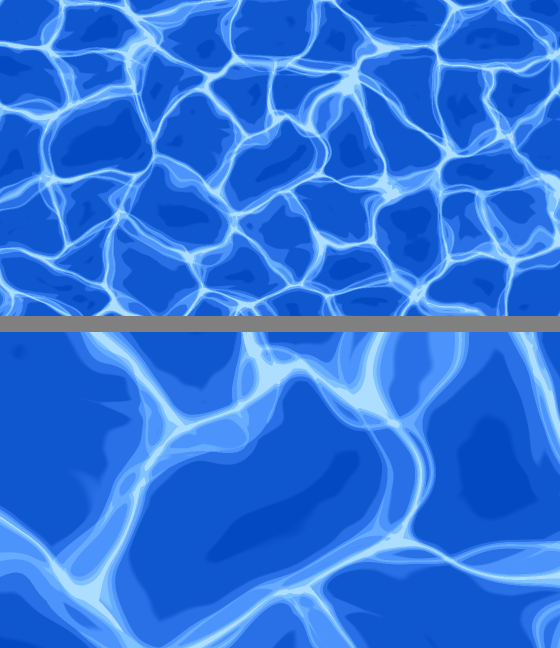
Top, the full canvas; bottom, a detail of the centre.
Reproduce this texture procedurally as a Shadertoy shader.

```glsl
// Sunlit pool water: posterised caustic ribbons woven over deep blue cells.

const float CELLS_PER_HEIGHT = 4.8;
const int TONES = 7;
const vec3 PALETTE[TONES] = vec3[TONES](
    vec3(0.01, 0.29, 0.76), vec3(0.06, 0.34, 0.81), vec3(0.16, 0.44, 0.90),
    vec3(0.30, 0.58, 0.99), vec3(0.40, 0.67, 1.00), vec3(0.50, 0.76, 1.00),
    vec3(0.68, 0.87, 1.00));

vec2 hash2(vec2 p) {
    vec3 q = fract(p.xyx * vec3(0.1031, 0.1030, 0.0973));
    q += dot(q, q.yzx + 33.33);
    return fract((q.xx + q.yz) * q.zy);
}

// Two independent channels of smooth value noise, 0 to 1.
vec2 noise2(vec2 p) {
    vec2 i = floor(p), f = fract(p);
    f = f * f * (3.0 - 2.0 * f);
    return mix(mix(hash2(i), hash2(i + vec2(1, 0)), f.x),
               mix(hash2(i + vec2(0, 1)), hash2(i + vec2(1, 1)), f.x), f.y);
}

float mottle(vec2 p) {
    return 0.55 * noise2(p).x + 0.28 * noise2(p * 2.1 + 7.3).y
         + 0.17 * noise2(p * 4.6 + 3.1).x;
}

float smoothMin(float a, float b, float k) {
    float h = max(k - abs(a - b), 0.0) / k;
    return min(a, b) - 0.25 * h * h * k;
}

vec2 site(vec2 cell) {
    return cell + 0.5 + 0.86 * (hash2(cell + 40.0) - 0.5);
}

// Rounded Voronoi network: xy = owning cell, z = distance to its border.
vec3 network(vec2 p, float rounding) {
    vec2 base = floor(p), owner = base, toOwner = vec2(0);
    float nearest = 1e3;
    for (int y = -1; y <= 1; y++)
    for (int x = -1; x <= 1; x++) {
        vec2 cell = base + vec2(x, y);
        vec2 r = site(cell) - p;
        if (dot(r, r) < nearest) {
            nearest = dot(r, r);
            owner = cell;
            toOwner = r;
        }
    }
    float border = 1.0;
    for (int y = -2; y <= 2; y++)
    for (int x = -2; x <= 2; x++) {
        if (x == 0 && y == 0) continue;
        vec2 r = site(owner + vec2(x, y)) - p;
        float d = dot(0.5 * (toOwner + r), normalize(r - toOwner));
        border = smoothMin(border, d, rounding);
    }
    return vec3(owner, max(border, 0.0));
}

float line(float d, float width) {
    return 1.0 - smoothstep(0.0, width, d);
}

float differs(vec2 a, vec2 b) {
    return step(0.5, dot(abs(a - b), vec2(1)));
}

// Light reaching the floor, in palette steps.
float causticTone(vec2 p) {
    vec2 bend = 0.55 * (noise2(p * 1.2 + 11.0) - 0.5)
              + 0.09 * (noise2(p * 4.0 + 5.0) - 0.5);
    vec2 q = p + bend;
    vec2 foldA = 0.50 * (noise2(p * 1.1 + 23.0) - 0.5);
    vec2 foldB = 0.42 * (noise2(p * 1.6 + 61.0) - 0.5);

    // Slightly displaced copies disagree inside the folded ribbons.
    vec3 mainNet = network(q, 0.13);
    vec3 netA = network(q + foldA, 0.09);
    vec3 netB = network(q + foldB, 0.09);
    float a = differs(mainNet.xy, netA.xy);
    float b = differs(mainNet.xy, netB.xy);
    float ribbon = 0.95 * max(a, b) + 0.45 * a * b;

    // Bright filaments swell and fade along their length.
    vec2 swell = noise2(p * 1.9 + 83.0);
    float filaments = 3.1 * line(mainNet.z, mix(0.02, 0.075, swell.x))
                          * mix(0.5, 1.15, swell.y)
                    + 1.9 * line(netA.z, 0.030) * swell.x
                    + 1.9 * line(netB.z, 0.026) * swell.y;

    // Soft halo, patchy water and faint veins crossing the cells.
    float d = min(mainNet.z, min(netA.z, netB.z));
    float halo = 1.65 * exp(-5.5 * d);
    float vein = 0.6 * line(abs(noise2(q * vec2(0.9, 1.5) + 31.0).x - 0.5), 0.08);
    float patches = 1.5 * mottle(q * vec2(1.7, 2.3) + 17.0) - 0.12;
    return patches + halo + vein + ribbon + filaments;
}

vec3 posterise(float tone) {
    tone = clamp(tone, 0.0, float(TONES - 1));
    int i = int(tone);
    return mix(PALETTE[i], PALETTE[min(i + 1, TONES - 1)],
               smoothstep(0.86, 1.0, fract(tone)));
}

void mainImage(out vec4 fragColor, in vec2 fragCoord) {
    vec3 color = vec3(0);
    // Four samples per pixel smooth the hard tone edges.
    for (int s = 0; s < 4; s++) {
        vec2 offset = 0.5 * vec2(s % 2, s / 2) - 0.25;
        vec2 p = (fragCoord + offset) / iResolution.y * CELLS_PER_HEIGHT;
        color += 0.25 * posterise(causticTone(p * vec2(0.92, 1.0)));
    }
    fragColor = vec4(color, 1.0);
}
```
